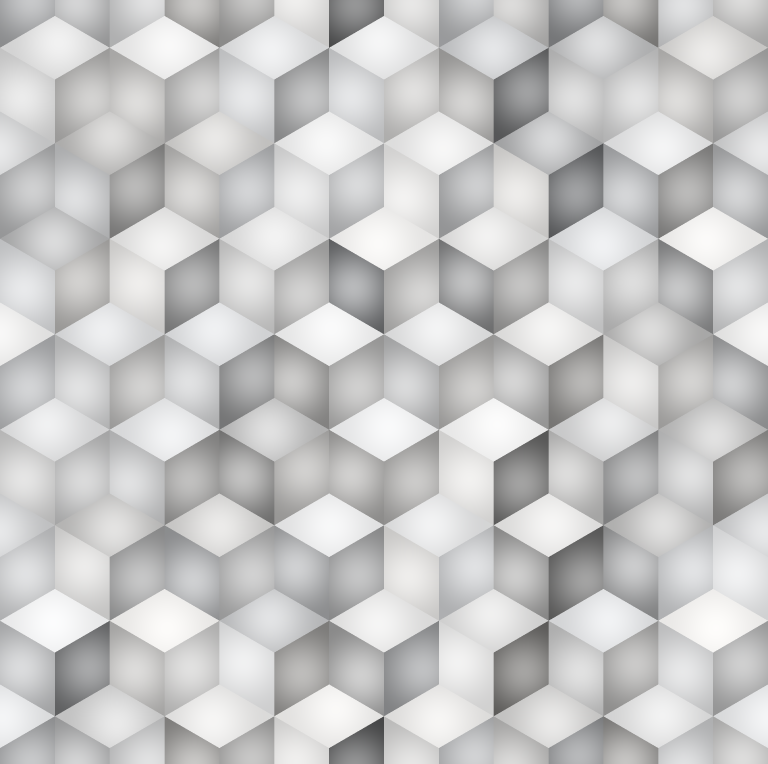
This pattern is drawn by a Shadertoy shader. Its source:

```glsl
#define COLUMNS 7.0
#define ROWS 8.0
#define ROW_HEIGHT 0.8660254
#define GLOW_RADIUS 0.50
#define FOCUS_JITTER 0.14
#define TINT 0.012
#define SAMPLES 3

const float SQRT3 = 1.7320508;

vec4 hash43(vec3 p) {
    vec4 q = fract(p.xyzx * vec4(0.1031, 0.1030, 0.0973, 0.1099));
    q += dot(q, q.wzxy + 33.33);
    return fract((q.xxyz + q.yzzw) * q.zywx);
}

// Centre of the nearest hexagon, on two interleaved grids
vec2 hexCentre(vec2 g) {
    vec2 evenRow = vec2(floor(g.x) + 0.5, 2.0 * floor(0.5 * g.y + 0.5));
    vec2 oddRow = vec2(floor(g.x + 0.5), 2.0 * floor(0.5 * g.y) + 1.0);
    vec2 metric = vec2(1.0, ROW_HEIGHT);
    vec2 toEven = (g - evenRow) * metric;
    vec2 toOdd = (g - oddRow) * metric;
    return dot(toEven, toEven) < dot(toOdd, toOdd) ? evenRow : oddRow;
}

vec3 cubeColor(vec2 uv) {
    // Grid coordinates with y pointing down
    vec2 g = vec2(uv.x * COLUMNS, (1.0 - uv.y) * ROWS - 5.0 / 6.0);
    vec2 centre = hexCentre(g);
    vec2 p = (g - centre) * vec2(1.0, ROW_HEIGHT);
    vec2 id = mod(vec2(floor(centre.x), centre.y), vec2(COLUMNS, ROWS));

    // Faces: 0 top, 1 left, 2 right
    bool isTop = -SQRT3 * p.y > abs(p.x);
    float face = isTop ? 0.0 : (p.x < 0.0 ? 1.0 : 2.0);
    vec4 rnd = hash43(vec3(id + 3.0, face * 7.0 + 11.0));
    float lightness = sqrt(rnd.x);

    // Face middle, and its bright and dark tones
    vec2 middle;
    float bright, falloff;
    if (isTop) {
        middle = vec2(0.0, -0.5 / SQRT3);
        bright = mix(0.83, 0.99, lightness);
        falloff = mix(0.24, 0.08, lightness);
    } else if (p.x < 0.0) {
        middle = vec2(-0.27, 0.25 / SQRT3);
        bright = mix(0.72, 0.95, lightness);
        falloff = mix(0.36, 0.13, lightness);
    } else {
        middle = vec2(0.29, 0.25 / SQRT3);
        bright = mix(0.54, 0.90, lightness);
        falloff = mix(0.33, 0.19, lightness);
    }

    // Soft glow with a slightly wandering focus
    vec2 focus = middle + (rnd.yz - 0.5) * FOCUS_JITTER;
    float glow = smoothstep(0.0, GLOW_RADIUS, length(p - focus));
    float tone = bright - falloff * glow;
    return vec3(tone) + (rnd.w - 0.5) * TINT * vec3(1.0, 0.2, -1.0);
}

void mainImage(out vec4 fragColor, in vec2 fragCoord) {
    // Supersampling smooths the face edges
    vec3 sum = vec3(0.0);
    for (int j = 0; j < SAMPLES; j++) {
        for (int i = 0; i < SAMPLES; i++) {
            vec2 offset = (vec2(i, j) + 0.5) / float(SAMPLES) - 0.5;
            sum += cubeColor((fragCoord + offset) / iResolution.xy);
        }
    }
    fragColor = vec4(sum / float(SAMPLES * SAMPLES), 1.0);
}
```
